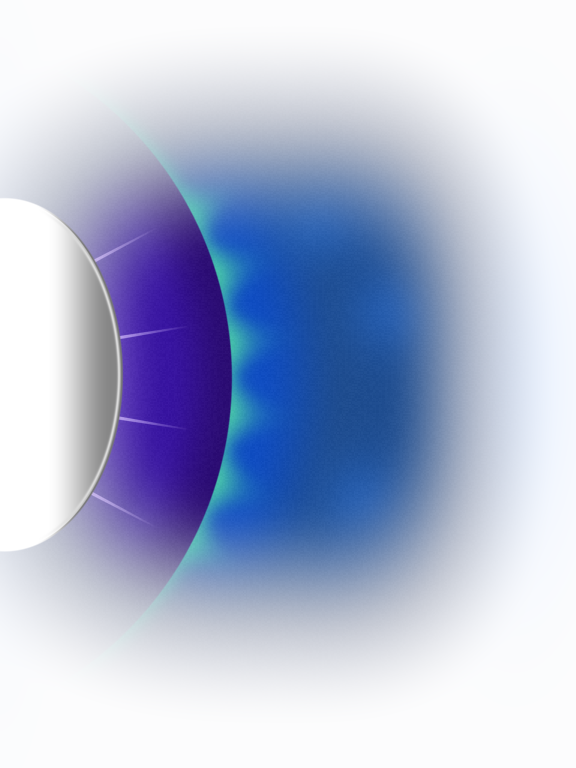
Write a Shadertoy shader that draws this background.

```glsl
// A pale lens at the left edge, a violet disc behind it with a scalloped teal rim,
// and a soft blue cloud beyond. Built from distance functions and radial glows,
// all faded into white through one lopsided superellipse.

const vec2 DISC_CENTER = vec2(-0.164, 0.508);
const float DISC_RADIUS = 0.466;
const vec2 LENS_CENTER = vec2(0.006, 0.512);
const vec2 LENS_RADII = vec2(0.154, 0.230);

const vec3 PAPER = vec3(0.99, 0.99, 0.993);
const vec3 PALE_BLUE = vec3(0.91, 0.945, 1.0);
const vec3 MIST = vec3(0.42, 0.46, 0.56);
const vec3 BRIGHT_BLUE = vec3(0.06, 0.30, 0.76);
const vec3 DEEP_BLUE = vec3(0.12, 0.30, 0.56);
const vec3 SOFT_BLUE = vec3(0.15, 0.38, 0.72);
const vec3 TEAL = vec3(0.27, 0.75, 0.67);
const vec3 LIGHT_VIOLET = vec3(0.34, 0.19, 0.73);
const vec3 VIOLET = vec3(0.22, 0.08, 0.63);
const vec3 DARK_VIOLET = vec3(0.17, 0.05, 0.45);
const vec3 RAY_COLOR = vec3(0.76, 0.66, 0.96);

float hash(vec2 p) {
    return fract(sin(dot(p, vec2(127.1, 311.7))) * 43758.5453);
}

float glow(vec2 p, vec2 center, vec2 size) {
    vec2 q = (p - center) / size;
    return exp(-dot(q, q));
}

// Approximate signed distance to an ellipse
float ellipse(vec2 q, vec2 radii) {
    float k = length(q / radii);
    return (k - 1.0) * k / max(length(q / (radii * radii)), 0.001);
}

// Superellipse radius, wider on the left than on the right
float cloudRadius(vec2 p) {
    vec2 q = p - vec2(0.378, 0.512);
    q = abs(q) / vec2(q.x < 0.0 ? 0.3125 : 0.221, 0.293);
    return pow(pow(q.x, 2.8) + pow(q.y, 2.8), 1.0 / 2.8);
}

vec3 cloudColor(vec2 p, float d) {
    vec3 c = mix(BRIGHT_BLUE, DEEP_BLUE, smoothstep(0.03, 0.15, d));
    c = mix(c, SOFT_BLUE, 0.45 * smoothstep(0.12, 0.27, abs(p.y - 0.5)));
    vec2 spots[3] = vec2[3](vec2(0.41, 0.707), vec2(0.505, 0.593), vec2(0.47, 0.35));
    for (int i = 0; i < 3; i++) {
        c = mix(c, SOFT_BLUE, 0.7 * glow(p, spots[i], vec2(0.055)));
    }
    return c;
}

// Teal light along the disc rim, swelling at even angles
float rimLight(float d, float angle) {
    float bump = 0.5 - 0.5 * cos(angle * 32.06);
    bump *= 1.0 - smoothstep(0.45, 0.65, abs(angle));
    float reach = mix(0.013, 0.032, bump);
    float strength = mix(0.65, 1.0, bump);
    return strength * exp(-pow(max(d, 0.0) / reach, 1.5));
}

vec3 discColor(float r) {
    vec3 c = mix(LIGHT_VIOLET, VIOLET, smoothstep(0.29, 0.38, r));
    return mix(c, DARK_VIOLET, smoothstep(0.38, 0.465, r));
}

// Tapering spokes that fade outward
float rays(float r, float angle, float px) {
    float sum = 0.0;
    float along = clamp((r - 0.327) / 0.09, 0.0, 1.0);
    float halfWidth = mix(0.0017, 0.0006, along);
    for (int i = 0; i < 4; i++) {
        float across = abs(angle - (float(i) - 1.5) * 0.325) * r;
        sum += 1.0 - smoothstep(halfWidth - px * 0.5, halfWidth + px, across);
    }
    return sum * (1.0 - along) * step(0.3, r);
}

vec3 lensColor(vec2 p, float d) {
    float side = smoothstep(0.045, 0.12, p.x);
    vec3 c = mix(vec3(1.0), vec3(0.52), smoothstep(0.06, 0.148, p.x));
    c = mix(c, vec3(0.86), side * exp(-pow((d + 0.005) / 0.002, 2.0)));
    return mix(c, vec3(0.46), side * smoothstep(-0.003, -0.001, d));
}

void mainImage(out vec4 fragColor, in vec2 fragCoord) {
    float px = 1.0 / iResolution.y;
    vec2 p = fragCoord * px;
    vec2 q = p - DISC_CENTER;
    float r = length(q);
    float angle = atan(q.y, q.x);
    float d = r - DISC_RADIUS;
    float inside = 1.0 - smoothstep(-px, px, d);

    // Paper with faint blue halos
    vec3 color = mix(PAPER, PALE_BLUE, 0.9 * glow(p, vec2(0.67, 0.51), vec2(0.09, 0.25)));
    color = mix(color, PALE_BLUE, 0.4 * glow(p, vec2(0.0, 0.5), vec2(0.06, 0.36)));

    // Cloud and disc, turning to mist toward the border
    float m = cloudRadius(p);
    float mist = smoothstep(0.6, 1.2, m);
    vec3 outer = mix(cloudColor(p, d), MIST, mist);
    outer = mix(outer, TEAL, rimLight(d, angle) * (1.0 - 0.4 * mist));
    vec3 ink = mix(outer, mix(discColor(r), MIST, mist), inside);
    ink = mix(ink, RAY_COLOR, 0.8 * rays(r, angle, px));
    ink += 0.025 * (hash(floor(p * 512.0)) - 0.5);
    color = mix(color, ink, 1.0 - smoothstep(0.5, 1.6, m));

    // Lens on top
    float lens = ellipse(p - LENS_CENTER, LENS_RADII);
    color = mix(color, lensColor(p, lens), 1.0 - smoothstep(-px, px, lens));
    fragColor = vec4(color, 1.0);
}
```
